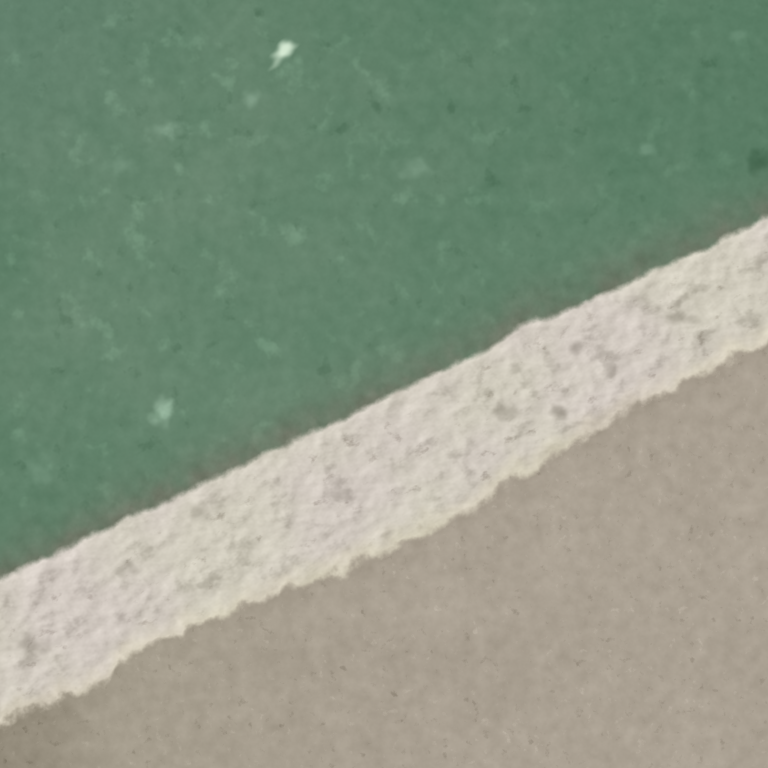
Give the GLSL for this texture, as a three.js fragment shader.

```glsl
// A weathered court floor: green paint above, a rough pale stripe rising to the
// right, and bare warm concrete below. Two noisy line distances split the layers;
// thresholded gradient noise gives the stains, grain, scuffs and pits.
varying vec2 vUv;

vec2 hash2(vec2 p) {
  vec3 q = fract(vec3(p.xyx) * vec3(0.1031, 0.1030, 0.0973));
  q += dot(q, q.yzx + 33.33);
  return fract((q.xx + q.yz) * q.zy);
}

float corner(vec2 cell, vec2 offset) {
  return dot(hash2(cell + 71.0) * 2.0 - 1.0, offset);
}

// Gradient noise, roughly -0.7 to 0.7
float noise(vec2 p) {
  vec2 i = floor(p), f = fract(p);
  vec2 u = f * f * f * (f * (f * 6.0 - 15.0) + 10.0);
  vec2 e = vec2(0.0, 1.0);
  return mix(mix(corner(i, f), corner(i + e.yx, f - e.yx), u.x),
             mix(corner(i + e.xy, f - e.xy), corner(i + 1.0, f - 1.0), u.x), u.y);
}

float fbm(vec2 p) {
  float sum = 0.0, amp = 1.0;
  for (int i = 0; i < 4; i++) {
    sum += amp * noise(p);
    p = mat2(1.6, 1.2, -1.2, 1.6) * p + 7.3;
    amp *= 0.52;
  }
  return sum;
}

// Soft irregular mark of the given radii
float chip(vec2 p, vec2 center, vec2 radii) {
  vec2 d = (p - center) / radii;
  return 1.0 - smoothstep(0.1, 1.4, length(d) + 0.9 * noise(p * 70.0));
}

vec3 greenPaint(vec2 p, float above, float stain, float grain) {
  vec2 d = (p - vec2(0.27, 0.67)) * vec2(2.2, 1.9);
  float worn = 0.72 * exp(-dot(d, d));
  float blotch = fbm(p * 13.0 + 5.0);
  vec3 color = mix(vec3(0.352, 0.488, 0.394), vec3(0.418, 0.530, 0.443),
                   clamp(worn + stain * 0.4 + blotch * 0.35, 0.0, 1.0));
  vec2 c = p - vec2(0.0, 1.0);
  color = mix(color, vec3(0.39, 0.505, 0.435), 0.5 * smoothstep(0.35, 0.0, length(c)));
  color += 0.030 * grain;
  // Faded scuffs and darker nicks, densest on the worn area
  float scuff = fbm(p * 25.0 + 31.0);
  color += (0.03 + 0.05 * worn) * smoothstep(0.15, 0.65, scuff) * vec3(0.9, 1.0, 0.9);
  color -= 0.045 * smoothstep(0.28, 0.75, -fbm(p * 32.0 + 61.0));
  color += 0.07 * chip(p, vec2(0.225, 0.83), vec2(0.030, 0.011));
  color += 0.06 * chip(p, vec2(0.54, 0.78), vec2(0.020, 0.013));
  color += 0.05 * chip(p, vec2(0.157, 0.785), vec2(0.018, 0.011));
  color += 0.05 * chip(p, vec2(0.052, 0.39), vec2(0.016, 0.020));
  color += 0.05 * chip(p, vec2(0.96, 0.955), vec2(0.018, 0.008));
  color += 0.06 * chip(p, vec2(0.845, 0.805), vec2(0.014, 0.009));
  color += 0.13 * chip(p, vec2(0.211, 0.463), vec2(0.013, 0.020));
  color += 0.10 * chip(p, vec2(0.326, 0.870), vec2(0.011, 0.012));
  color -= 0.08 * chip(p, vec2(0.99, 0.79), vec2(0.017, 0.018));
  vec2 q = p - vec2(0.369, 0.932);
  q.x -= 0.45 * q.y;
  color = mix(color, vec3(0.83, 0.91, 0.82), chip(q, vec2(0.0), vec2(0.012, 0.016)));
  // Grimy rim beside the stripe
  float rim = exp(-pow(max(above, 0.0) / 0.032, 1.4));
  float grime = 0.82 + 0.6 * fbm(p * 22.0);
  return mix(color, vec3(0.445, 0.462, 0.402) + 0.06 * grain, clamp(rim * grime, 0.0, 0.9));
}

vec3 paleStripe(vec2 p, float below, float above, float stain, float grain) {
  vec3 color = mix(vec3(0.818, 0.785, 0.752), vec3(0.815, 0.796, 0.738), smoothstep(-0.4, 0.4, stain));
  vec2 along = mat2(0.9, -0.44, 0.44, 0.9) * p;
  vec2 fine = along * vec2(26.0, 34.0) + 4.0;
  float rough = fbm(fine);
  float relief = rough - fbm(fine + vec2(0.12, -0.2));
  float pits = fbm(along * vec2(36.0, 50.0) + 17.0);
  float inside = smoothstep(0.002, 0.03, below) * smoothstep(0.002, 0.03, -above);
  // Side-lit mottling with irregular hollows
  color += 0.02 * grain + 0.09 * relief + 0.02 * rough;
  color -= 0.07 * inside * smoothstep(0.05, 0.6, -rough);
  color -= 0.14 * inside * smoothstep(0.26, 0.75, pits) * vec3(0.95, 1.0, 1.0);
  color -= 0.14 * chip(p, vec2(0.885, 0.586), vec2(0.022, 0.009));
  color -= 0.14 * chip(p, vec2(0.750, 0.548), vec2(0.012, 0.009));
  color -= 0.17 * chip(p, vec2(0.728, 0.464), vec2(0.012, 0.009));
  color -= 0.13 * chip(p, vec2(0.660, 0.463), vec2(0.017, 0.012));
  color -= 0.12 * chip(p, vec2(0.260, 0.332), vec2(0.014, 0.010));
  color -= 0.13 * chip(p, vec2(0.163, 0.260), vec2(0.012, 0.010));
  color -= 0.14 * chip(p, vec2(0.040, 0.160), vec2(0.022, 0.014));
  // Cleaner ridge above, warmer lip below
  color += 0.025 * smoothstep(0.028, 0.0, -above);
  return color + vec3(0.012, 0.008, -0.018) * smoothstep(0.035, 0.0, below);
}

vec3 concrete(vec2 p, float below, float stain, float grain) {
  vec3 color = mix(vec3(0.648, 0.617, 0.554), vec3(0.667, 0.630, 0.574), smoothstep(0.05, 0.6, p.x));
  color += 0.022 * stain + 0.04 * grain + 0.022 * fbm(p * 17.0 + 3.0);
  float specks = fbm(p * 75.0 + 23.0);
  color += 0.05 * smoothstep(0.25, 0.8, specks) - 0.07 * smoothstep(0.25, 0.8, -specks);
  color -= 0.07 * smoothstep(0.2, 0.0, length(p));
  return color - 0.04 * exp(-max(-below, 0.0) / 0.014);
}

void main() {
  vec2 p = vUv;
  float stain = fbm(p * 5.0 + 2.0);
  float grain = fbm(p * 52.0 + 11.0);

  // Signed heights over the stripe's two ragged edges
  float ragged = 0.007 * noise(p * 21.0) + 0.006 * fbm(p * 45.0 + 40.0);
  float bump = 0.012 * exp(-pow((p.x - 0.68) / 0.034, 2.0));
  float above = (p.y - 0.245 - 0.471 * p.x - bump - ragged) * 0.905;
  float steps = 0.019 * smoothstep(0.135, 0.165, p.x) - 0.029 * smoothstep(0.16, 0.60, p.x)
              + 0.018 * smoothstep(0.61, 0.66, p.x) + 0.016 * smoothstep(0.66, 0.85, p.x);
  float lower = 0.055 + 0.485 * p.x + steps - 0.010 * smoothstep(0.0, 0.14, p.x);
  float below = (p.y - lower - ragged - 0.016 * fbm(p * 31.0 + 9.0)) * 0.9;

  vec3 color = concrete(p, below, stain, grain);
  color = mix(color, paleStripe(p, below, above, stain, grain), smoothstep(-0.007, 0.007, below));
  color = mix(color, greenPaint(p, above, stain, grain), smoothstep(-0.005, 0.006, above));
  gl_FragColor = vec4(color, 1.0);
}
```
